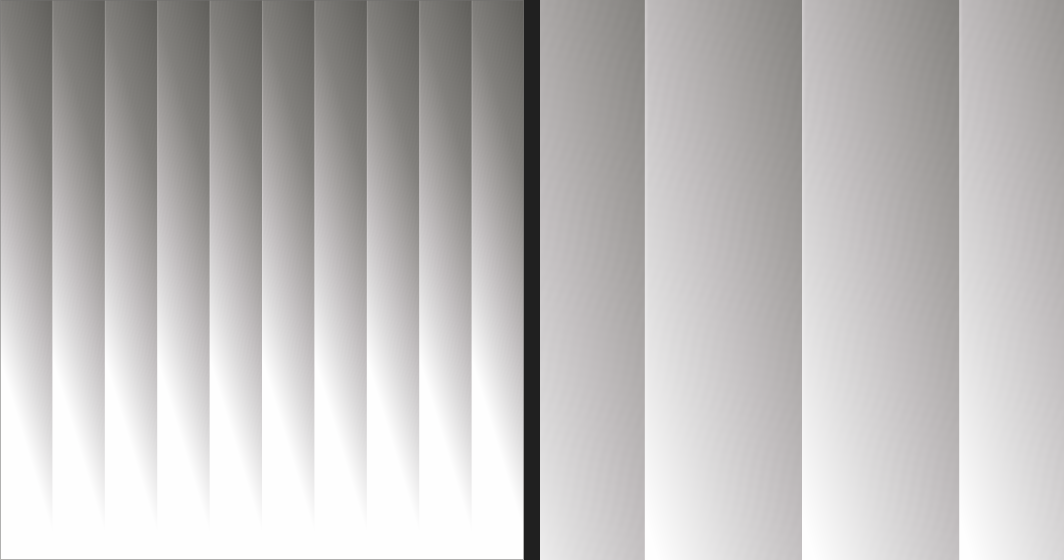
Left, the full canvas; right, a detail of the centre.
This pattern is drawn by a WebGL 2 fragment shader. Its source:

```glsl
#version 300 es
precision highp float;
// Ten upright slats, each shaded by the same tilted gradient: dark grey at the
// top right to white at the bottom left. A piecewise tone ramp is sampled along
// the tilt, then bright seams, a faint woven grain and a hairline frame are added.

#define SLATS 10.0         // repeats across
#define TILT 0.31          // gradient drop across one slat, in canvas heights
#define WHITE_AT 0.64      // ramp position where white is reached
#define SEAM_WIDTH 0.014   // bright edge, in slat widths
#define SEAM_GAIN 0.07     // brightness of the seam
#define GRAIN 0.006        // strength of the grain
#define FRAME_WIDTH 0.0013 // border line, in canvas heights
#define FRAME_ALPHA 0.75   // opacity of the border line

uniform vec2 u_resolution;
out vec4 outColor;

const vec3 CHARCOAL = vec3(0.375, 0.370, 0.355);
const vec3 STONE    = vec3(0.510, 0.503, 0.490);
const vec3 ASH      = vec3(0.640, 0.628, 0.622);
const vec3 SILVER   = vec3(0.760, 0.746, 0.750);
const vec3 PEARL    = vec3(0.865, 0.860, 0.862);
const vec3 WHITE    = vec3(0.995);
const vec3 FRAME    = vec3(0.440, 0.435, 0.430);

// Fraction of the way from a to b, clamped.
float span(float a, float b, float t) {
  return clamp((t - a) / (b - a), 0.0, 1.0);
}

// Tone along the gradient, from charcoal to white.
vec3 ramp(float t) {
  vec3 c = mix(CHARCOAL, STONE, span(-TILT, 0.02, t));
  c = mix(c, ASH, span(0.02, 0.19, t));
  c = mix(c, SILVER, span(0.19, 0.345, t));
  c = mix(c, PEARL, span(0.345, 0.485, t));
  return mix(c, WHITE, span(0.485, WHITE_AT, t));
}

// Layered sines crossing diagonally, as a fine weave.
float weave(vec2 p) {
  return 0.5 * sin(dot(p, vec2(610.0, 430.0))) * sin(dot(p, vec2(-430.0, 610.0)))
       + 0.5 * sin(dot(p, vec2(970.0, -310.0)) + 2.0 * sin(p.y * 83.0));
}

void main() {
  vec2 uv = gl_FragCoord.xy / u_resolution;
  float depth = 1.0 - uv.y;
  float slatPx = SLATS / u_resolution.x;

  // Signed distance to the nearest seam, in slat widths.
  float x = uv.x * SLATS;
  float d = x - floor(x + 0.5);

  // Blend the slats on either side of the seam.
  vec3 before = ramp(depth - TILT * (d + 1.0));
  vec3 after = ramp(depth - TILT * d);
  vec3 color = mix(before, after, clamp(d / slatPx + 0.5, 0.0, 1.0));

  // Bright leading edge, fading out toward the white end.
  float soft = max(SEAM_WIDTH, slatPx);
  float seam = smoothstep(-0.5 * slatPx, 0.5 * slatPx, d)
             * (1.0 - smoothstep(0.0, 2.0 * soft, d));
  color += SEAM_GAIN * seam * (1.0 - span(0.2, WHITE_AT, depth));

  // Grain shows in the grey tones only.
  vec2 p = vec2(uv.x * u_resolution.x / u_resolution.y, uv.y);
  color += GRAIN * weave(p) * (1.0 - smoothstep(0.8, 0.98, color.g));

  // Hairline frame around the canvas.
  vec2 toEdge = min(gl_FragCoord.xy, u_resolution - gl_FragCoord.xy) / u_resolution.y;
  float px = 1.0 / u_resolution.y;
  float edge = min(toEdge.x, toEdge.y);
  float line = clamp((FRAME_WIDTH - edge) / px + 0.5, 0.0, 1.0);
  color = mix(color, FRAME, FRAME_ALPHA * line);

  outColor = vec4(clamp(color, 0.0, 1.0), 1.0);
}
```
